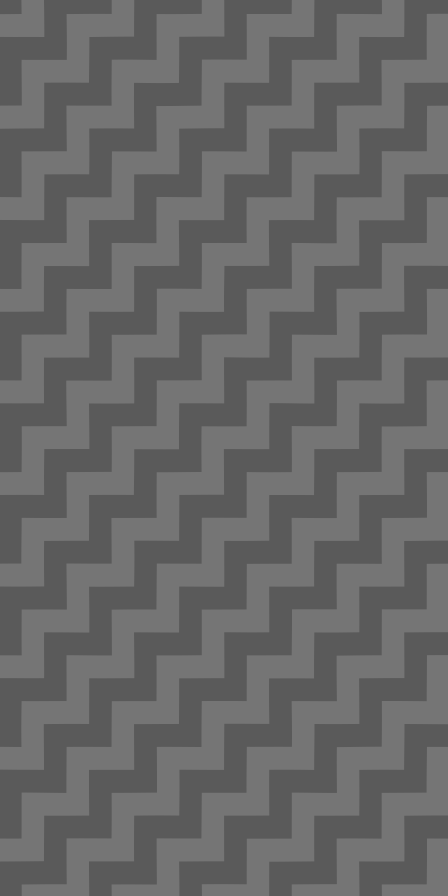
This pattern is drawn by a Shadertoy shader. Its source:

```glsl
const vec3 DARK = vec3(0.352);
const vec3 LIGHT = vec3(0.460);
const vec2 GRID = vec2(19.90, 39.12);    // cells across and down
const vec2 OFFSET = vec2(0.959, 0.611);  // cut-off part of the first cell
const float WOBBLE = 0.03;               // edge unevenness, in cells

vec2 hashGradient(vec2 p) {
    vec2 h = vec2(dot(p, vec2(127.1, 311.7)), dot(p, vec2(269.5, 183.3)));
    return 2.0 * fract(sin(h) * 43758.5) - 1.0;
}

float gradientNoise(vec2 p) {
    vec2 i = floor(p), f = fract(p);
    vec2 u = f * f * (3.0 - 2.0 * f);
    vec2 e = vec2(0.0, 1.0);
    float low = mix(dot(hashGradient(i), f),
                    dot(hashGradient(i + e.yx), f - e.yx), u.x);
    float high = mix(dot(hashGradient(i + e.xy), f - e.xy),
                     dot(hashGradient(i + e.yy), f - e.yy), u.x);
    return mix(low, high, u.y);
}

// Diagonal stair: rows alternate between three lit cells and one in every four
float stairCell(vec2 cell) {
    float fromCentre = abs(mod(cell.x + cell.y - 1.0, 4.0) - 2.0);
    float reach = 1.0 - mod(cell.y, 2.0);
    return step(fromCentre, reach + 0.5);
}

// Blend the four nearest cells across one pixel for smooth edges
float stairs(vec2 p, vec2 pixel) {
    vec2 base = floor(p - 0.5);
    vec2 edge = p - base - 1.0;
    vec2 w = clamp(edge / pixel + 0.5, 0.0, 1.0);
    float upper = mix(stairCell(base), stairCell(base + vec2(1.0, 0.0)), w.x);
    float lower = mix(stairCell(base + vec2(0.0, 1.0)), stairCell(base + 1.0), w.x);
    return mix(upper, lower, w.y);
}

void mainImage(out vec4 fragColor, in vec2 fragCoord) {
    vec2 uv = fragCoord / iResolution.xy;
    vec2 p = vec2(uv.x, 1.0 - uv.y) * GRID - OFFSET;

    // Slight drift of the edges
    vec2 drift = vec2(gradientNoise(p * 0.4), gradientNoise(p * 0.4 + 37.0));
    float lit = stairs(p + WOBBLE * drift, GRID / iResolution.xy);

    fragColor = vec4(mix(DARK, LIGHT, lit), 1.0);
}
```
